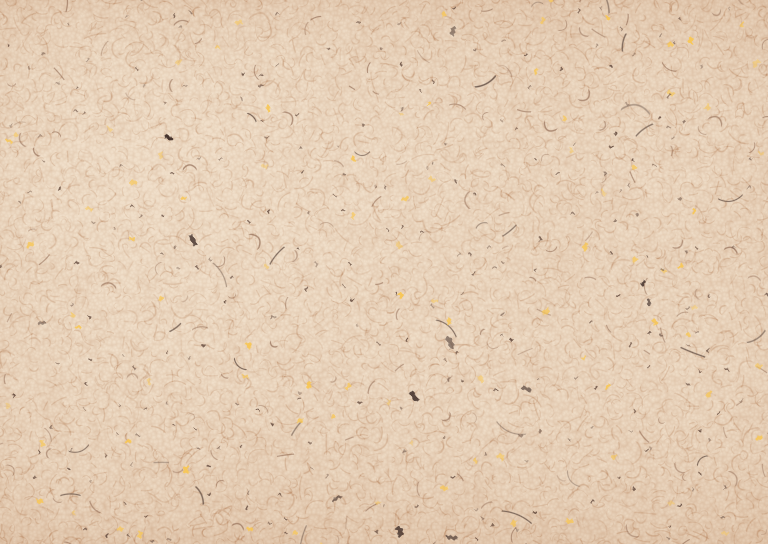
Write a Shadertoy shader that draws this texture.

```glsl
// Warm handmade pulp paper with fine fibres, dark chips and scattered gold flakes.

vec3 hash3(vec2 cell) {
    vec3 h = fract(cell.xyx * vec3(0.1031, 0.1030, 0.0973));
    h += dot(h, h.yxz + 33.33);
    return fract((h.xxy + h.yzz) * h.zyx);
}

// Distance to the nearest scattered point, in cells
float cellular(vec2 p) {
    vec2 cell = floor(p);
    float nearest = 4.0;
    for (int y = -1; y <= 1; y++)
    for (int x = -1; x <= 1; x++) {
        vec2 c = cell + vec2(x, y);
        vec2 d = c + hash3(c).xy - p;
        nearest = min(nearest, dot(d, d));
    }
    return sqrt(nearest);
}

// Scattered bent capsules; sizes are in cells, the result is their opacity
float strands(vec2 p, float scale, float halfLength, float halfWidth,
              float density, float bend, float seed) {
    p *= scale;
    float soft = 0.8 * scale / iResolution.y;
    vec2 cell = floor(p);
    float opacity = 0.0;
    for (int y = -1; y <= 1; y++)
    for (int x = -1; x <= 1; x++) {
        vec2 c = cell + vec2(x, y);
        vec3 place = hash3(c + seed);
        vec3 form = hash3(c + seed + 57.3);
        if (place.z > density) continue;
        float angle = 6.2832 * form.x;
        float reach = halfLength * (0.35 + 0.65 * form.y);
        vec2 q = p - c - place.xy;
        q = mat2(cos(angle), -sin(angle), sin(angle), cos(angle)) * q;
        float curl = bend * (2.0 * form.z - 1.0) / reach;
        q.y = (q.y - curl * q.x * q.x) / sqrt(1.0 + 4.0 * curl * curl * q.x * q.x);
        q.x -= clamp(q.x, -reach, reach);
        float width = halfWidth * (0.6 + 0.6 * form.z);
        float cover = 1.0 - smoothstep(-soft, soft, length(q) - width);
        opacity = max(opacity, cover * (0.4 + 0.6 * fract(form.y * 7.0 + form.x)));
    }
    return opacity;
}

void mainImage(out vec4 fragColor, in vec2 fragCoord) {
    vec2 uv = fragCoord / iResolution.xy;
    vec2 p = fragCoord / iResolution.y;

    // Broad light and aged borders
    float tone = 0.87 + 0.14 * exp(-7.0 * dot(uv - vec2(0.14, 0.68), uv - vec2(0.14, 0.68)));
    tone -= 0.36 * exp(-10.0 * uv.y) + 0.30 * exp(-14.0 * (1.0 - uv.y));
    tone -= 0.12 * (exp(-22.0 * uv.x) + exp(-18.0 * (1.0 - uv.x)));
    tone += 0.03 * sin(7.0 * p.x + 2.0 * sin(5.0 * p.y)) * sin(9.0 * p.y + 1.7 * sin(6.0 * p.x));

    // Pulp grain
    tone += 0.42 * (0.46 - cellular(p * 150.0));
    tone += 0.28 * (0.46 - cellular(p * 73.0 + 19.0));
    tone += 0.16 * (0.46 - cellular(p * 21.0 + 41.0));

    // Pale tangled fibres
    for (int i = 0; i < 4; i++) {
        float layer = float(i);
        tone -= 0.62 * strands(p, 20.0 + 7.0 * layer, 0.42, 0.026 + 0.007 * layer,
                               0.8, 0.8, 11.0 + 23.0 * layer);
    }
    vec3 color = mix(vec3(0.82, 0.68, 0.56), vec3(0.92, 0.84, 0.75), clamp(tone, -0.5, 1.2));

    // Brown hairs and long dark fibres
    color = mix(color, vec3(0.58, 0.43, 0.34), 0.75 * strands(p, 16.0, 0.24, 0.018, 0.38, 0.7, 131.0));
    color = mix(color, vec3(0.36, 0.28, 0.24), 0.85 * strands(p, 9.0, 0.26, 0.012, 0.22, 0.5, 173.0));

    // Ragged gold flakes, specks and chips
    vec2 ragged = p + 0.0012 * sin(p.yx * 700.0 + 3.0 * sin(p * 90.0));
    color = mix(color, vec3(0.97, 0.78, 0.34), strands(ragged, 12.0, 0.05, 0.042, 0.42, 0.2, 211.0));
    color = mix(color, vec3(0.40, 0.30, 0.25), 0.9 * strands(ragged, 26.0, 0.07, 0.042, 0.30, 0.2, 257.0));
    color = mix(color, vec3(0.24, 0.17, 0.15), strands(ragged, 9.0, 0.07, 0.036, 0.13, 0.2, 307.0));

    fragColor = vec4(color, 1.0);
}
```
